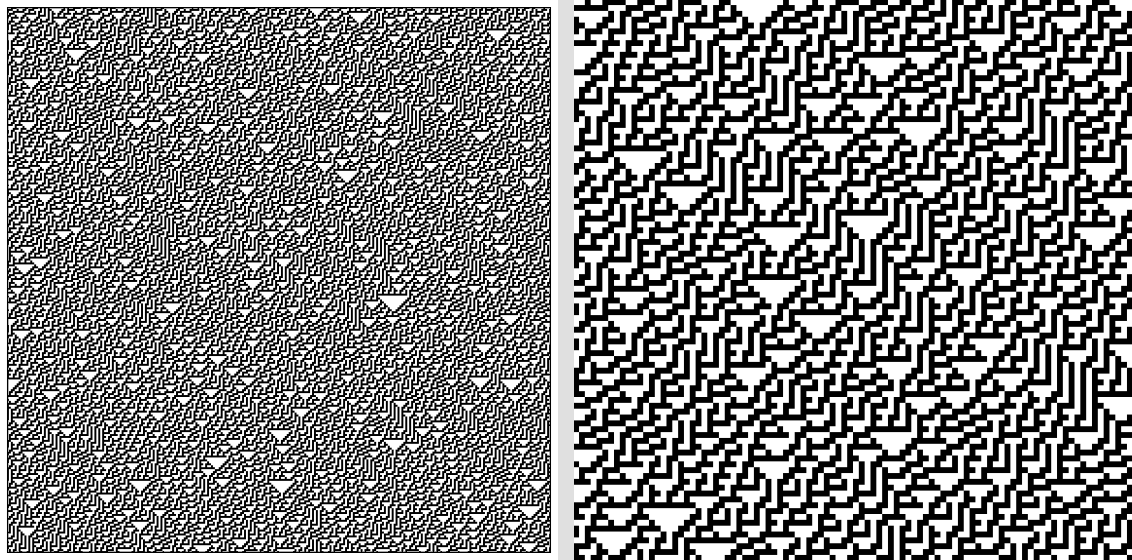
Left: the whole. Right: its middle third, enlarged.
Write a Shadertoy shader that draws this pattern.

```glsl
// Rule 30 cellular automaton: a random top row evolves downward inside a thin
// frame, leaving white triangles and stripes. Each row is a ring of 288 cells
// packed as bits into nine words, so one step updates 32 cells per word.

const float CELLS = 280.0;       // visible cells along each side
const float MARGIN = 0.0125;     // blank border around the board
const float FRAME = 0.0024;      // frame thickness
const vec3 PAPER = vec3(1.0);
const vec3 INK = vec3(0.0);

struct Row { uvec3 a, b, c; };

vec3 hash(vec3 n) {
    return fract(sin(n * 12.9898) * 43758.5453);
}

// Three words of random bits
uvec3 randomWords(float seed) {
    uvec3 words = uvec3(0u);
    for (int bit = 0; bit < 32; bit++) {
        vec3 n = vec3(0.0, 32.0, 64.0) + seed + float(bit);
        words |= uvec3(step(0.5, hash(n))) << uint(bit);
    }
    return words;
}

// New cell = left XOR (centre OR right); bit 0 is the leftmost cell of a word
uvec3 rule30(uvec3 words, uvec3 before, uvec3 after) {
    uvec3 left = (words << 1u) | (before >> 31u);
    uvec3 right = (words >> 1u) | (after << 31u);
    return left ^ (words | right);
}

Row evolve(Row r) {
    return Row(
        rule30(r.a, uvec3(r.c.z, r.a.xy), uvec3(r.a.yz, r.b.x)),
        rule30(r.b, uvec3(r.a.z, r.b.xy), uvec3(r.b.yz, r.c.x)),
        rule30(r.c, uvec3(r.b.z, r.c.xy), uvec3(r.c.yz, r.a.x)));
}

float cellAt(Row r, int x) {
    uvec3 group = x < 96 ? r.a : (x < 192 ? r.b : r.c);
    uint word = group[(x / 32) % 3];
    return float((word >> uint(x % 32)) & 1u);
}

// Ink of two neighbouring cells, weighted by how much the pixel covers each
float rowInk(Row r, int x, float weight) {
    return mix(cellAt(r, x), cellAt(r, x + 1), weight);
}

float boardInk(vec2 pos, vec2 pixel) {
    // Cell under the pixel's upper left corner, and the share beyond it
    vec2 first = max(floor(pos - 0.5 * pixel), 0.0);
    vec2 share = clamp((pos + 0.5 * pixel - first - 1.0) / pixel, 0.0, 1.0);
    ivec2 cell = ivec2(min(first, CELLS - 1.0));

    Row row = Row(randomWords(1.0), randomWords(97.0), randomWords(193.0));
    for (int i = 0; i < cell.y; i++) row = evolve(row);

    float upper = rowInk(row, cell.x, share.x);
    float lower = rowInk(evolve(row), cell.x, share.x);
    return mix(upper, lower, share.y);
}

// Signed distance to a centred square, negative inside
float squareDistance(vec2 p, float halfSide) {
    vec2 d = abs(p) - halfSide;
    return max(d.x, d.y);
}

void mainImage(out vec4 fragColor, in vec2 fragCoord) {
    vec2 uv = fragCoord / iResolution.xy;
    vec2 pixel = 1.0 / iResolution.xy;
    float side = 1.0 - 2.0 * MARGIN;
    float edge = squareDistance(uv - 0.5, 0.5 * side);

    // Board coordinates run from the top left corner downward
    float ink = 0.0;
    if (edge < 0.0) {
        vec2 board = (vec2(uv.x, 1.0 - uv.y) - MARGIN) / side;
        ink = boardInk(board * CELLS, pixel * CELLS / side);
    }

    // Frame line just inside the board edge
    float line = abs(edge + 0.5 * FRAME) - 0.5 * FRAME;
    ink = max(ink, clamp(0.5 - line / pixel.y, 0.0, 1.0));

    fragColor = vec4(mix(PAPER, INK, ink), 1.0);
}
```
